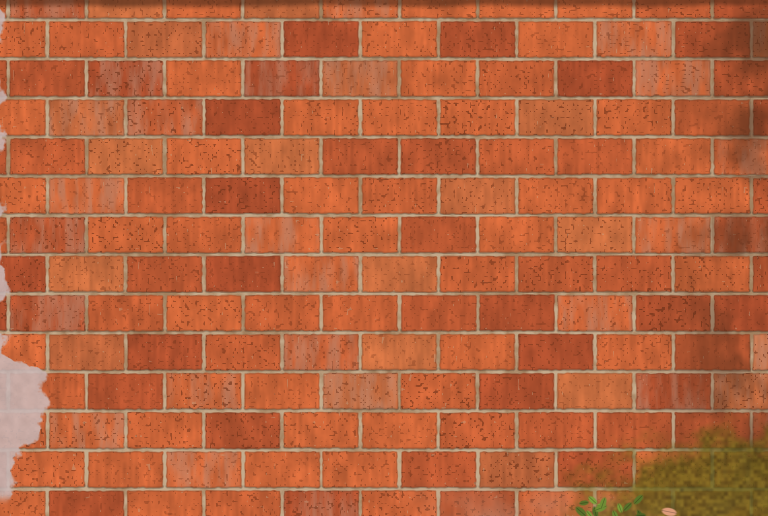
This texture is drawn by a WebGL 1 fragment shader. Its source:

```glsl
precision highp float;
// Weathered red brick wall in running bond, with paint, soot, moss and a small plant.
uniform vec2 u_resolution;

// Lengths are fractions of the canvas height.
const vec2 PITCH = vec2(0.1516, 0.0758);   // brick plus joint
const vec2 ORIGIN = vec2(0.0160, 0.0523);  // a joint crossing on an even course
const float JOINT = 0.0066;
const float CORNER = 0.0025;
const float RAGGED = 0.0022;
const float PIT_SCALE = 250.0;
const vec2 PLANT_POS = vec2(1.185, 0.012);
const vec2 PLANT_SPREAD = vec2(0.125, 0.04);
const float LEAF_SIZE = 0.012;

const vec3 BRICK_LIGHT = vec3(0.80, 0.40, 0.225);
const vec3 BRICK_DARK = vec3(0.67, 0.305, 0.18);
const vec3 BRICK_TAN = vec3(0.77, 0.45, 0.27);
const vec3 MORTAR_LIGHT = vec3(0.77, 0.67, 0.55);
const vec3 MORTAR_DARK = vec3(0.63, 0.50, 0.37);
const vec3 PIT = vec3(0.40, 0.18, 0.09);
const vec3 BLOOM = vec3(0.73, 0.53, 0.44);
const vec3 PAINT = vec3(0.79, 0.71, 0.70);
const vec3 SOOT = vec3(0.31, 0.17, 0.10);
const vec3 MOSS = vec3(0.39, 0.35, 0.10);
const vec3 LEAF = vec3(0.42, 0.53, 0.20);
const vec3 DRY_LEAF = vec3(0.78, 0.55, 0.43);

float hash(vec2 p) {
  return fract(sin(dot(p, vec2(127.1, 311.7))) * 43758.5453);
}

float noise(vec2 p) {
  vec2 i = floor(p), f = fract(p);
  f = f * f * (3.0 - 2.0 * f);
  return mix(mix(hash(i), hash(i + vec2(1.0, 0.0)), f.x),
             mix(hash(i + vec2(0.0, 1.0)), hash(i + 1.0), f.x), f.y);
}

float fbm(vec2 p) {
  float sum = 0.0, amp = 0.533;
  for (int i = 0; i < 4; i++) {
    sum += amp * noise(p);
    p = p * 2.03 + 17.3;
    amp *= 0.5;
  }
  return sum;
}

float roundedBox(vec2 p, vec2 halfSize, float radius) {
  vec2 q = abs(p) - halfSize + radius;
  return length(max(q, 0.0)) + min(max(q.x, q.y), 0.0) - radius;
}

vec3 brickColor(vec2 p, vec2 id) {
  float tone = hash(id + 3.7);
  vec3 col = mix(BRICK_DARK, BRICK_LIGHT, smoothstep(0.0, 0.65, tone));
  col = mix(col, BRICK_TAN, 0.6 * step(0.83, hash(id + 21.4)));
  col *= 0.86 + 0.28 * fbm(p * vec2(38.0, 26.0) + id);
  col *= 0.94 + 0.12 * noise(p * vec2(170.0, 24.0));

  // Pale salts in vertical smears, on some bricks only
  float salt = step(0.80, hash(id + 9.2)) * smoothstep(0.3, 0.8, fbm(p * vec2(75.0, 16.0)));
  col = mix(col, BLOOM, 0.55 * salt);

  // Fine pits and rare pale chips
  float pits = smoothstep(0.70, 0.92, noise(p * PIT_SCALE));
  col = mix(col, PIT, pits * mix(0.25, 0.6, hash(id + 5.1)));
  float chips = smoothstep(0.91, 0.97, noise(p * vec2(190.0, 110.0) + 40.0));
  return mix(col, MORTAR_LIGHT, 0.35 * chips);
}

void main() {
  vec2 p = gl_FragCoord.xy / u_resolution.y;
  float aa = 1.0 / u_resolution.y;

  // Running bond: odd courses shift by half a brick
  vec2 grid = (p - ORIGIN) / PITCH;
  float course = floor(grid.y);
  grid.x -= 0.5 * mod(course, 2.0);
  vec2 id = vec2(floor(grid.x), course);
  vec2 local = (fract(grid) - 0.5) * PITCH;
  local += (vec2(hash(id + 1.3), hash(id + 8.6)) - 0.5) * 0.0012;
  float edge = roundedBox(local, 0.5 * (PITCH - JOINT), CORNER);
  edge += (noise(p * 130.0) - 0.5) * RAGGED;

  // Mortar, paler low on the wall, shaded under each course
  float grime = fbm(p * 13.0);
  float age = 0.55 * fbm(p * 65.0) + 0.7 * grime - 0.12 * smoothstep(0.1, 0.45, p.y);
  vec3 mortar = mix(MORTAR_DARK, MORTAR_LIGHT, smoothstep(0.2, 0.75, age));
  float lip = smoothstep(0.004, 0.0, edge) * smoothstep(0.028, 0.034, -local.y);
  mortar *= 1.0 - 0.28 * lip;

  vec3 brick = brickColor(p, id);
  brick *= 1.0 - 0.16 * smoothstep(-0.004, 0.0, edge);
  vec3 col = mix(brick, mortar, smoothstep(-aa, aa, edge));

  // Soot along the right side and the top edge
  float soot = smoothstep(1.24, 1.49, p.x) * smoothstep(0.28, 0.75, grime + 0.2 * (hash(id) - 0.5));
  soot = max(soot, smoothstep(0.985, 1.0, p.y + 0.008 * grime));
  col = mix(col, SOOT, 0.62 * soot);

  // Pale damp near the ground, then moss in the lower right
  float damp = smoothstep(0.075, 0.0, p.y) * smoothstep(0.65, 0.95, p.x) * smoothstep(0.25, 0.7, grime);
  col = mix(col, BLOOM, 0.55 * damp);
  float mossField = smoothstep(0.95, 1.45, p.x) * smoothstep(0.25, 0.03, p.y);
  float moss = smoothstep(0.35, 0.75, mossField * 0.75 + 0.55 * fbm(p * 24.0) - 0.05);
  col = mix(col, MOSS * (0.75 + 0.5 * noise(p * 140.0)), 0.8 * moss * smoothstep(0.0, 0.3, mossField));

  // Flaking paint at the left edge
  float reach = mix(0.015, 0.085, smoothstep(0.03, 0.23, p.y)) * smoothstep(0.325, 0.27, p.y);
  float flake = p.x + (fbm(p * 32.0) - 0.5) * 0.07 - reach;
  float paint = smoothstep(0.006, -0.006, flake) * smoothstep(0.02, 0.045, p.y);
  col = mix(col, PAINT * (0.93 + 0.12 * fbm(p * 60.0)), 0.88 * paint);

  // Small plant at the foot of the wall; the last leaf lies dry beside it
  for (int i = 0; i < 15; i++) {
    float k = float(i), dry = step(13.5, k);
    vec2 scatter = vec2(hash(vec2(k, 2.0)), hash(vec2(k, 7.0))) - 0.5;
    vec2 q = p - mix(PLANT_POS + scatter * PLANT_SPREAD, vec2(1.297, 0.008), dry);
    float a = 6.283 * hash(vec2(k, 4.0));
    q = mat2(cos(a), -sin(a), sin(a), cos(a)) * q;
    float leaf = (length(q * vec2(1.0, 1.9)) - LEAF_SIZE * mix(0.65 + 0.4 * hash(vec2(k, 9.0)), 1.2, dry)) * 0.6;
    vec3 tint = mix(LEAF, DRY_LEAF, dry) * (0.7 + 0.5 * hash(vec2(k, 5.0)));
    tint *= 0.8 + 0.2 * smoothstep(0.0, 0.002, abs(q.y));
    col = mix(col, tint, smoothstep(aa, -aa, leaf));
  }

  gl_FragColor = vec4(col, 1.0);
}
```
